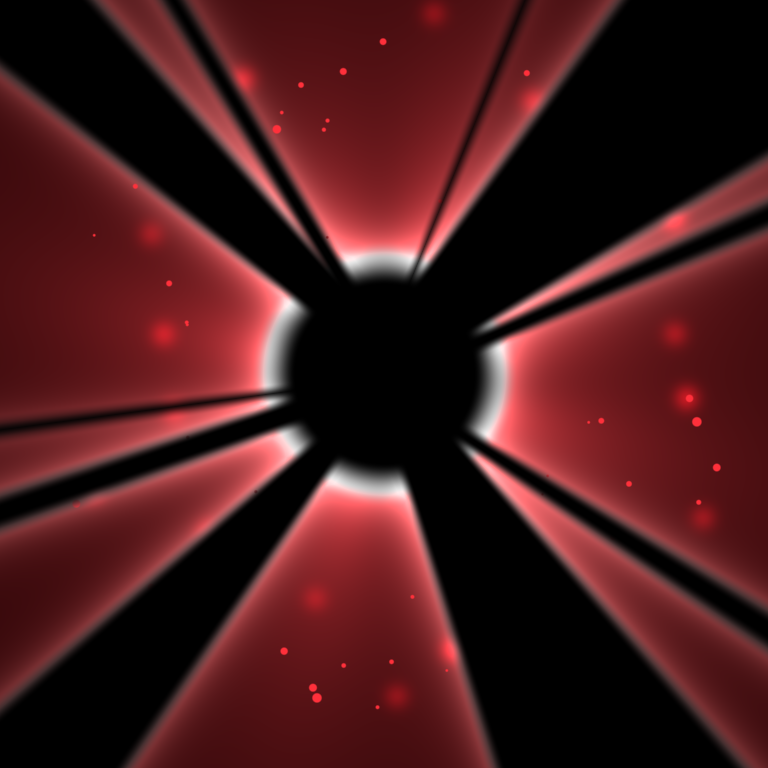
Write a Shadertoy shader that draws this background.

```glsl
// Crimson light fans around a dark disc, split by tapering black beams, with drifting embers.

const float TAU = 6.2831853;
const vec2 DISC_CENTER = vec2(0.001, 0.013);
const float DISC_INNER = 0.116;      // fully dark inside this radius
const float DISC_OUTER = 0.158;      // fully lit beyond this radius
const vec3 DEEP_RED = vec3(0.17, 0.018, 0.026);
const vec3 WARM_RED = vec3(0.60, 0.15, 0.17);
const vec3 RIM_PINK = vec3(0.58, 0.36, 0.36);
const vec3 EMBER = vec3(1.0, 0.19, 0.23);
const vec3 HAZE = vec3(0.50, 0.035, 0.06);
const float RIM_WIDTH = 0.021;
const int EMBER_COUNT = 54;
const int HAZE_COUNT = 18;
const float GOLDEN_ANGLE = 2.399963;

// Dark beams: angle in degrees, sideways offset, base half width, taper
const int BEAM_COUNT = 10;
const vec4 BEAMS[BEAM_COUNT] = vec4[](
    vec4(42.4, 0.0223, 0.0234, 0.207),
    vec4(23.6, 0.001, 0.008, 0.015),
    vec4(-32.5, -0.001, 0.006, 0.025),
    vec4(-60.65, 0.006, 0.0176, 0.212),
    vec4(228.0, 0.002, 0.004, 0.134),
    vec4(198.8, -0.003, 0.014, 0.012),
    vec4(187.6, -0.0068, 0.003, 0.011),
    vec4(136.5, -0.0304, 0.0159, 0.093),
    vec4(121.1, -0.0235, 0.010, 0.006),
    vec4(67.8, 0.0188, 0.002, 0.008));

float hash(float n) {
    return fract(sin(n * 12.9898) * 43758.547);
}

vec2 polar(float angle, float radius) {
    return radius * vec2(cos(angle), sin(angle));
}

// x: signed distance to the beam, y: its local half width
vec2 beamDistance(vec2 p, vec4 beam) {
    vec2 axis = polar(radians(beam.x), 1.0);
    float along = dot(p, axis);
    float across = dot(p, vec2(-axis.y, axis.x)) - beam.y;
    float halfWidth = beam.z + beam.w * max(along, 0.0);
    float d = (abs(across) - halfWidth) * inversesqrt(1.0 + beam.w * beam.w);
    return vec2(max(d, -along), halfWidth);
}

// Radial falloff with faint angular streaks
vec3 fanColor(vec2 p, float radius) {
    float angle = atan(p.y, p.x) - radians(75.0);
    float streak = 0.5 + 0.28 * cos(4.0 * angle) + 0.22 * cos(12.0 * angle);
    float heat = exp(-max(radius - 0.17, 0.0) * 4.2);
    heat *= mix(0.72, 1.22, streak);
    return mix(DEEP_RED, WARM_RED, heat);
}

// Small sharp sparks that grow outwards
float embers(vec2 p, float pixel) {
    float light = 0.0;
    for (int i = 0; i < EMBER_COUNT; i++) {
        float id = float(i);
        float radius = mix(0.19, 0.46, hash(id + 3.1));
        vec2 q = p - polar(id * GOLDEN_ANGLE + hash(id + 7.7), radius);
        float size = mix(0.0012, 0.0062, hash(id + 19.3) * smoothstep(0.15, 0.42, radius));
        float edge = max(pixel, 0.0012);
        light = max(light, 1.0 - smoothstep(size - edge, size + edge, length(q)));
    }
    return light;
}

// Broad blurred spots
float hazeSpots(vec2 p) {
    float light = 0.0;
    for (int i = 0; i < HAZE_COUNT; i++) {
        float id = float(i);
        float radius = mix(0.26, 0.50, hash(id + 41.0));
        vec2 q = p - polar(id * GOLDEN_ANGLE + 0.17, radius);
        light += mix(0.3, 1.0, hash(id + 67.0)) * exp(-dot(q, q) / 0.00028);
    }
    return min(light, 1.0);
}

void mainImage(out vec4 fragColor, in vec2 fragCoord) {
    vec2 p = (fragCoord - 0.5 * iResolution.xy) / iResolution.y;
    float pixel = 1.0 / iResolution.y;
    float radius = length(p - DISC_CENTER);

    // Beam shadows and the light along their edges
    float softness = 0.006 + 0.014 * radius;
    float mask = 1.0;
    float rim = 0.0;
    float nearest = 1.0;
    for (int i = 0; i < BEAM_COUNT; i++) {
        vec2 beam = beamDistance(p, BEAMS[i]);
        float strength = smoothstep(0.0, 0.018, beam.y);
        mask *= smoothstep(-softness, softness, beam.x);
        rim += strength * exp(-max(beam.x, 0.0) / RIM_WIDTH);
        nearest = min(nearest, beam.x + 0.02 * (1.0 - strength));
    }
    rim = min(rim, 1.35) * mix(1.1, 0.72, smoothstep(0.15, 0.6, radius));

    // Disc shadow and its halo
    mask *= smoothstep(DISC_INNER, DISC_OUTER, radius);
    rim += 0.9 * exp(-max(radius - DISC_OUTER, 0.0) / 0.022);

    // Lit fans
    vec3 color = fanColor(p, radius) + RIM_PINK * min(rim, 1.5);
    color += HAZE * hazeSpots(p);
    color = mix(color, EMBER, embers(p, pixel));

    // Fade to grey at the borders
    float discGrey = 1.0 - smoothstep(0.150, 0.174, radius);
    float edgeGrey = 0.65 * (1.0 - smoothstep(-0.006, 0.014, nearest));
    float grey = dot(color, vec3(0.35, 0.33, 0.32));
    color = mix(color, vec3(grey), max(discGrey, edgeGrey));

    fragColor = vec4(clamp(color * mask, 0.0, 1.0), 1.0);
}
```
